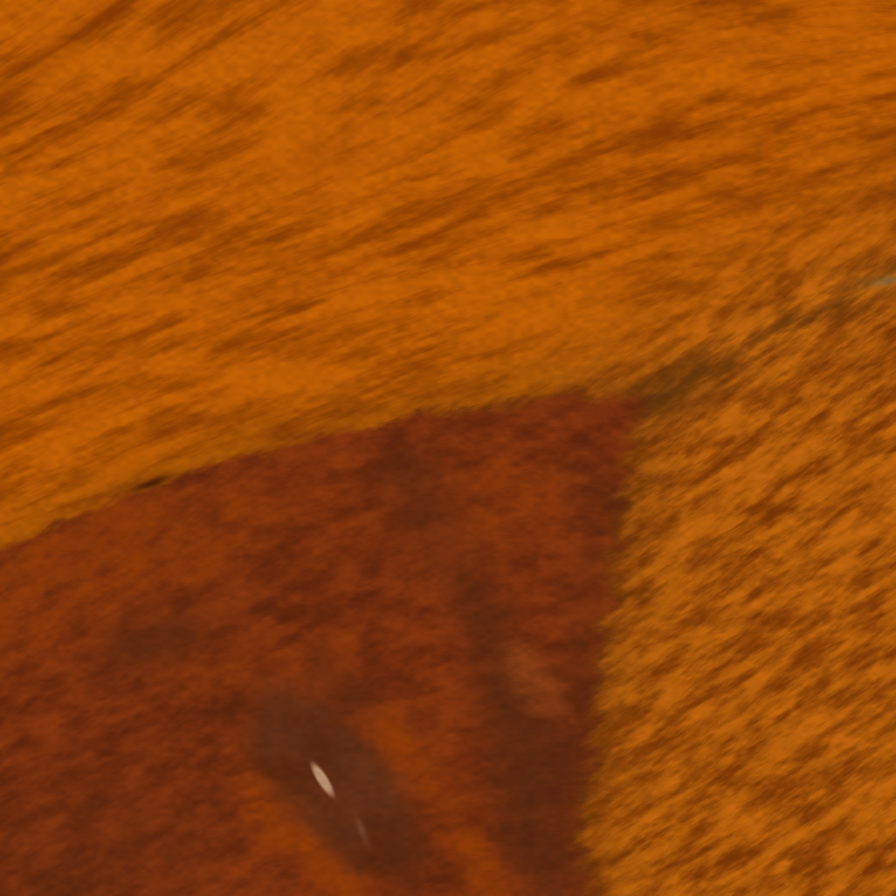
This texture is drawn by a Shadertoy shader. Its source:

```glsl
// Polished timber: golden sapwood above and to the right of a dark red heartwood corner.
// Stretched value noise follows curved grain lines; soft ellipses and strokes
// lay down the knots, the dark bands and the shadowed rim between the two woods.

float hash(vec2 p) {
    return fract(sin(dot(p, vec2(127.1, 311.7))) * 43758.545);
}

float noise(vec2 p) {
    vec2 i = floor(p), f = fract(p);
    f = f * f * (3.0 - 2.0 * f);
    return mix(mix(hash(i), hash(i + vec2(1, 0)), f.x),
               mix(hash(i + vec2(0, 1)), hash(i + vec2(1, 1)), f.x), f.y);
}

float fbm(vec2 p) {
    float sum = 0.0, amp = 0.5;
    for (int i = 0; i < 4; i++) {
        sum += amp * noise(p);
        p = p * 2.03 + 17.3;
        amp *= 0.56;
    }
    return sum / 1.02;
}

// Noise drawn out along lines y = slope * x + bend * x * x
float grain(vec2 p, float slope, float bend, vec2 frequency) {
    float across = p.y - slope * p.x - bend * p.x * p.x;
    return fbm(vec2(p.x, across) * frequency);
}

vec2 toLocal(vec2 p, vec2 center, float angle) {
    float c = cos(angle), s = sin(angle);
    p -= center;
    return vec2(c * p.x + s * p.y, c * p.y - s * p.x);
}

float blob(vec2 p, vec2 center, float angle, vec2 radii) {
    vec2 q = toLocal(p, center, angle) / radii;
    return exp(-dot(q, q));
}

float lens(vec2 p, vec2 center, float angle, vec2 radii, float soft) {
    float r = length(toLocal(p, center, angle) / radii);
    return 1.0 - smoothstep(1.0 - soft, 1.0 + soft, r);
}

float stroke(vec2 p, vec2 a, vec2 b, float width) {
    vec2 ab = b - a;
    float t = clamp(dot(p - a, ab) / dot(ab, ab), 0.0, 1.0);
    float d = length(p - a - t * ab) / width;
    return exp(-d * d);
}

// Negative inside the heartwood corner
float heartEdge(vec2 p) {
    float top = 0.388 + 0.467 * p.x - 0.317 * p.x * p.x;
    float right = 0.645 + 0.14 * max(p.y - 0.08, 0.0) + 0.16 * max(0.08 - p.y, 0.0);
    return max(p.y - top, p.x - right);
}

vec3 sapwood(vec2 p, float edge) {
    float steep = 0.25 * smoothstep(0.8, 1.05, p.y) * (1.0 - p.x);
    float fine = grain(p, 0.43 + steep, -0.10, vec2(15.0, 80.0));
    float broad = grain(p + 3.0, 0.43, -0.08, vec2(6.0, 30.0));
    vec3 upper = mix(vec3(0.54, 0.235, 0.01), vec3(0.745, 0.37, 0.015),
                     smoothstep(0.18, 0.66, 0.65 * fine + 0.35 * broad));

    float bristle = grain(p, 0.52, 0.04, vec2(32.0, 84.0));
    vec3 lower = mix(vec3(0.47, 0.21, 0.015), vec3(0.735, 0.385, 0.05),
                     smoothstep(0.18, 0.72, 0.8 * bristle + 0.2 * broad));

    float seam = p.y - 0.557 - 0.62 * (p.x - 0.73) + 0.42 * pow(max(p.x - 0.73, 0.0), 2.0);
    float below = smoothstep(0.22, -0.04, seam) * smoothstep(0.42, 0.76, p.x);
    vec3 col = mix(upper, lower, below);

    // Browner patches and long streaks
    float streaks = stroke(p, vec2(0.37, 0.695), vec2(0.54, 0.76), 0.007)
                  + 0.8 * stroke(p, vec2(0.0, 0.89), vec2(0.13, 0.99), 0.016)
                  + 0.5 * blob(p, vec2(0.36, 0.82), 0.4, vec2(0.06, 0.03))
                  + 0.5 * stroke(p, vec2(0.04, 0.76), vec2(0.14, 0.80), 0.009);
    col = mix(col, vec3(0.50, 0.20, 0.01), min(streaks, 1.0) * (1.05 - fine) * 0.8);

    // Broken olive seam and the shade hugging the heartwood
    float ridge = exp(-pow(seam / 0.030, 2.0)) * smoothstep(0.66, 0.76, p.x);
    col = mix(col, vec3(0.42, 0.23, 0.05), ridge * clamp(1.15 - 1.5 * bristle, 0.0, 0.7));
    float shade = exp(-max(edge, 0.0) / 0.026) * mix(0.35, 0.6, smoothstep(0.4, 0.65, p.x));
    shade = max(shade, 0.8 * blob(p, vec2(0.715, 0.55), 0.3, vec2(0.085, 0.028)));
    shade *= 1.35 - 0.7 * bristle;
    col = mix(col, vec3(0.34, 0.18, 0.04), min(shade, 0.9));
    float glint = blob(p, vec2(0.99, 0.687), 0.15, vec2(0.025, 0.006));
    return mix(col, vec3(0.48, 0.38, 0.23), 0.6 * glint * (0.5 + bristle));
}

vec3 heartwood(vec2 p) {
    float fine = grain(p, 0.45, -0.3, vec2(34.0, 70.0));
    float cloud = fbm(p * 16.0 + 5.0);
    p += 0.028 * (vec2(fbm(p * 14.0), fbm(p * 14.0 + 40.0)) - 0.5);
    vec3 dark = vec3(0.33, 0.15, 0.07), ember = vec3(0.56, 0.225, 0.03);
    vec3 col = mix(vec3(0.35, 0.135, 0.05), vec3(0.54, 0.215, 0.05),
                   smoothstep(0.15, 0.85, 0.6 * fine + 0.4 * cloud));

    // Warm regions, then the dark lower left and the descending bands
    float warm = blob(p, vec2(0.06, 0.35), 0.6, vec2(0.16, 0.07))
               + 0.8 * blob(p, vec2(0.27, 0.41), 0.2, vec2(0.18, 0.06))
               + 0.8 * blob(p, vec2(0.58, 0.44), -0.5, vec2(0.07, 0.06))
               + 0.6 * stroke(p, vec2(0.20, 0.25), vec2(0.36, 0.27), 0.03);
    col = mix(col, ember, 0.5 * min(warm, 1.0) * (0.3 + 1.4 * fine));
    float band = 0.8 * stroke(p, vec2(0.46, 0.47), vec2(0.54, 0.30), 0.035)
               + stroke(p, vec2(0.57, 0.23), vec2(0.61, 0.0), 0.045)
               + 0.5 * blob(p, vec2(0.10, 0.04), 0.2, vec2(0.20, 0.10))
               + 0.7 * stroke(p, vec2(0.36, 0.25), vec2(0.46, 0.18), 0.025)
               + 0.5 * stroke(p, vec2(0.67, 0.45), vec2(0.64, 0.15), 0.030);
    col = mix(col, dark, min(band, 1.0) * (0.9 - 0.6 * cloud));

    // Small knot and pale chip
    float small = blob(p, vec2(0.175, 0.28), 0.45, vec2(0.065, 0.03));
    col = mix(col, dark, 0.6 * small);
    float chip = lens(p, vec2(0.59, 0.24), -0.85, vec2(0.047, 0.022), 0.45);
    col = mix(col, vec3(0.54, 0.25, 0.08), chip * (0.2 + fine));

    // Large tilted knot with glowing flanks
    float flank = stroke(p, vec2(0.44, 0.19), vec2(0.56, 0.0), 0.027)
                + stroke(p, vec2(0.285, 0.12), vec2(0.39, 0.0), 0.025);
    float knot = lens(p, vec2(0.378, 0.12), -0.85, vec2(0.135, 0.062), 0.3);
    col = mix(col, dark + 0.12 * (cloud - 0.5), 0.85 * knot);
    return mix(col, ember, min(flank, 1.0) * (0.3 + 0.8 * fine));
}

void mainImage(out vec4 fragColor, in vec2 fragCoord) {
    vec2 p = fragCoord / iResolution.xy;
    float ragged = grain(p, 0.45, -0.1, vec2(30.0, 64.0)) - 0.5;
    float side = smoothstep(0.40, 0.68, p.x);
    float edge = heartEdge(p) + mix(0.025, 0.05, side) * ragged;
    float softness = mix(0.006, 0.016, side);
    vec3 col = mix(heartwood(p), sapwood(p, edge), smoothstep(-softness, softness, edge));

    // Pit on the rim, gleams in the large knot, fine overall tooth
    float pit = blob(p, vec2(0.17, 0.461), 0.35, vec2(0.024, 0.005));
    col = mix(col, vec3(0.18, 0.06, 0.02), 0.75 * pit);
    float gleam = lens(p, vec2(0.360, 0.130), -1.0, vec2(0.020, 0.0055), 0.4);
    gleam += 0.22 * blob(p, vec2(0.404, 0.073), -1.2, vec2(0.014, 0.004));
    col = mix(col, vec3(0.72, 0.56, 0.43), gleam);
    col *= 0.95 + 0.10 * noise(p * vec2(130.0, 190.0));
    fragColor = vec4(col, 1.0);
}
```
